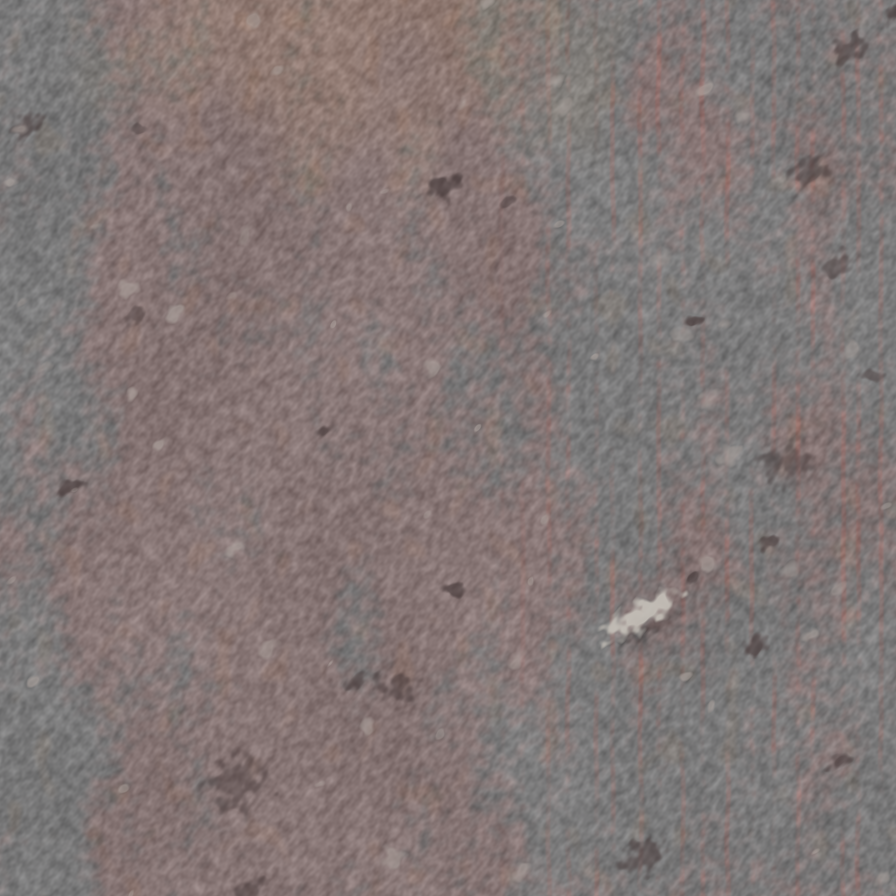
Give the GLSL for this texture, as a WebGL 1 fragment shader.

```glsl
precision highp float;
// Weathered stone: mauve and grey patches under a slanted fine grain, with
// faint red vertical streaks, dark pits and pale chips. Patches and grain are
// gradient noise; pits and chips are ragged ellipses scattered over a grid.
uniform vec2 u_resolution;

vec2 hash2(vec2 p) {
  vec3 h = fract(p.xyx * vec3(0.1031, 0.1030, 0.0973));
  h += dot(h, h.yzx + 33.33);
  return fract((h.xx + h.yz) * h.zy);
}

float cornerSlope(vec2 cell, vec2 offset) {
  float angle = 6.2832 * hash2(cell).x;
  return dot(vec2(cos(angle), sin(angle)), offset);
}

// Gradient noise, roughly -0.7 to 0.7
float noise(vec2 p) {
  vec2 i = floor(p), f = p - i;
  vec2 u = f * f * f * (f * (f * 6.0 - 15.0) + 10.0);
  vec2 e = vec2(1.0, 0.0);
  float low = mix(cornerSlope(i, f), cornerSlope(i + e, f - e), u.x);
  float high = mix(cornerSlope(i + e.yx, f - e.yx), cornerSlope(i + 1.0, f - 1.0), u.x);
  return mix(low, high, u.y);
}

vec2 rotate(vec2 p, float angle) {
  float c = cos(angle), s = sin(angle);
  return vec2(c * p.x + s * p.y, c * p.y - s * p.x);
}

// Coverage of a soft ellipse with a noisy rim
float blob(vec2 offset, vec2 radii, float angle, float rim) {
  float d = length(rotate(offset, angle) / radii) + rim;
  return 1.0 - smoothstep(0.45, 1.25, d);
}

// Random blobs, at most one per grid cell; radius range in canvas units
float scatter(vec2 p, float cells, float density, vec2 range, float tilt, float rim) {
  float cover = 0.0;
  for (int y = -1; y <= 1; y++) {
    for (int x = -1; x <= 1; x++) {
      vec2 cell = floor(p * cells) + vec2(x, y);
      vec2 pick = hash2(cell + cells * 7.3);
      vec2 center = (cell + hash2(cell + 41.7)) / cells;
      float radius = mix(range.x, range.y, pick.y * pick.y);
      vec2 radii = radius * vec2(1.3, 0.6 + 0.4 * pick.y);
      float angle = tilt + 0.9 * (hash2(cell + 89.1).x - 0.5);
      float strength = 0.55 + 0.45 * hash2(cell + 17.9).y;
      float present = step(pick.x, density);
      cover = max(cover, present * strength * blob(p - center, radii, angle, rim));
    }
  }
  return cover;
}

void main() {
  vec2 uv = gl_FragCoord.xy / u_resolution;

  // Grain stretched along a steep diagonal
  vec2 slant = rotate(uv, 0.9);
  float fine = noise(slant * vec2(80.0, 145.0));
  float finest = noise(slant * vec2(170.0, 240.0) + 31.0);
  float coarse = noise(slant * vec2(32.0, 52.0) + 67.0);
  float rough = noise(uv * 75.0 + 11.0);

  // Mauve centre between greyer sides, broken into upright patches
  float band = smoothstep(0.04, 0.16, uv.x) - 0.8 * smoothstep(0.42, 0.68, uv.x);
  float patches = noise(uv * vec2(8.0, 4.0) + 5.0) + 0.6 * noise(uv * vec2(19.0, 9.0) + 23.0);
  float warmth = 0.55 * band - 0.24 + 0.8 * patches + 0.25 * coarse + 0.3 * rough;
  vec3 color = mix(vec3(0.482, 0.481, 0.483), vec3(0.525, 0.457, 0.453),
                   smoothstep(-0.3, 0.3, warmth));

  // Tan stain near the top, and small rusty tints
  float stain = blob(uv - vec2(0.4, 1.0), vec2(0.26, 0.2), 0.0, 0.7 * patches);
  color += stain * vec3(0.035, 0.015, -0.012);
  float rust = smoothstep(0.2, 0.5, noise(uv * vec2(30.0, 22.0) + 83.0));
  color += rust * vec3(0.018, 0.002, -0.014);

  // Thin red streaks, broken along their length
  float lane = uv.x * 40.0 + 0.12 * noise(uv * vec2(9.0, 14.0));
  float column = floor(lane);
  float shift = 0.4 * (hash2(vec2(column, 3.0)).x - 0.5);
  float streak = 1.0 - smoothstep(0.04, 0.17, abs(lane - column - 0.5 - shift));
  streak *= smoothstep(-0.3, 0.35, noise(vec2(column * 3.7 + 0.5, uv.y * 7.0)) + 0.4 * rough);
  streak *= smoothstep(0.5, 0.68, uv.x);
  color += streak * vec3(0.045, -0.022, -0.03);

  // Light and dark variation
  float broad = noise(uv * vec2(6.0, 4.5) + 51.0);
  color += 0.095 * fine + 0.045 * finest + 0.055 * coarse + 0.035 * rough + 0.035 * broad;

  // Dark pits
  float rim = 0.9 * rough + 0.5 * fine;
  float pits = scatter(uv, 9.0, 0.3, vec2(0.008, 0.027), 0.35, rim);
  color = mix(color, vec3(0.32, 0.27, 0.27) + 0.06 * fine, 0.8 * pits);

  // Pale chips, one of them large
  float chips = scatter(uv, 17.0, 0.24, vec2(0.004, 0.011), 0.75, rim);
  color = mix(color, vec3(0.7, 0.66, 0.64), 0.6 * chips);
  vec2 flake = uv - vec2(0.715, 0.312);
  color -= 0.09 * blob(flake + vec2(-0.006, 0.014), vec2(0.035, 0.012), 0.5, rim);
  color = mix(color, vec3(0.78, 0.76, 0.73), 0.9 * blob(flake, vec2(0.042, 0.014), 0.5, 1.3 * rim));

  gl_FragColor = vec4(color, 1.0);
}
```
